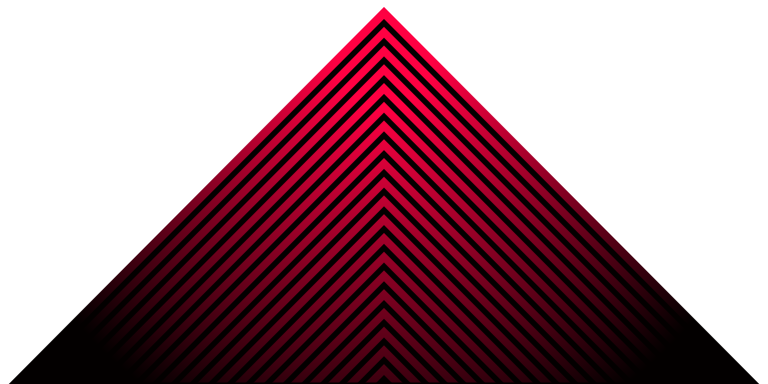
Give the GLSL for this background, as a Shadertoy shader.

```glsl
#define APEX_HEIGHT 0.982
#define EDGE_SLOPE 1.005
#define STRIPE_PERIOD 0.0488
#define FIRST_DARK 0.0313
#define DARK_SHARE 0.42
#define GLOW_HEIGHT 0.84
#define GLOW_PEAK 1.13
#define GLOW_RADIUS 0.93
#define BASE_LINE 0.004

const vec3 PAPER = vec3(1.0);
const vec3 INK = vec3(0.012, 0.0, 0.0);
const vec3 CRIMSON = vec3(1.0, 0.0, 0.26);

// Coverage of the dark bands, repeating downward from the apex
float darkBand(float depth, float blur) {
    float phase = fract((depth - FIRST_DARK) / STRIPE_PERIOD);
    float center = 0.5 * DARK_SHARE;
    float offset = abs(fract(phase - center + 0.5) - 0.5);
    float distanceToEdge = (offset - center) * STRIPE_PERIOD;
    float band = 1.0 - smoothstep(-blur, blur, distanceToEdge);
    return band * step(0.5 * FIRST_DARK, depth);
}

void mainImage(out vec4 fragColor, in vec2 fragCoord) {
    vec2 p = fragCoord / iResolution.y;
    p.x -= 0.5 * iResolution.x / iResolution.y;
    float pixel = 1.0 / iResolution.y;

    // Vertical depth below the sloping sides
    float depth = APEX_HEIGHT - p.y - EDGE_SLOPE * abs(p.x);

    // Red glow fading toward the base and corners
    float glow = GLOW_PEAK - length(p - vec2(0.0, GLOW_HEIGHT)) / GLOW_RADIUS;
    vec3 color = mix(INK, CRIMSON, clamp(glow, 0.0, 1.0));

    // Chevron stripes and thin base line
    color = mix(color, INK, darkBand(depth, pixel));
    color = mix(INK, color, smoothstep(BASE_LINE - pixel, BASE_LINE + pixel, p.y));

    // Triangle over the plain ground
    color = mix(PAPER, color, smoothstep(-pixel, pixel, depth));
    fragColor = vec4(color, 1.0);
}
```
